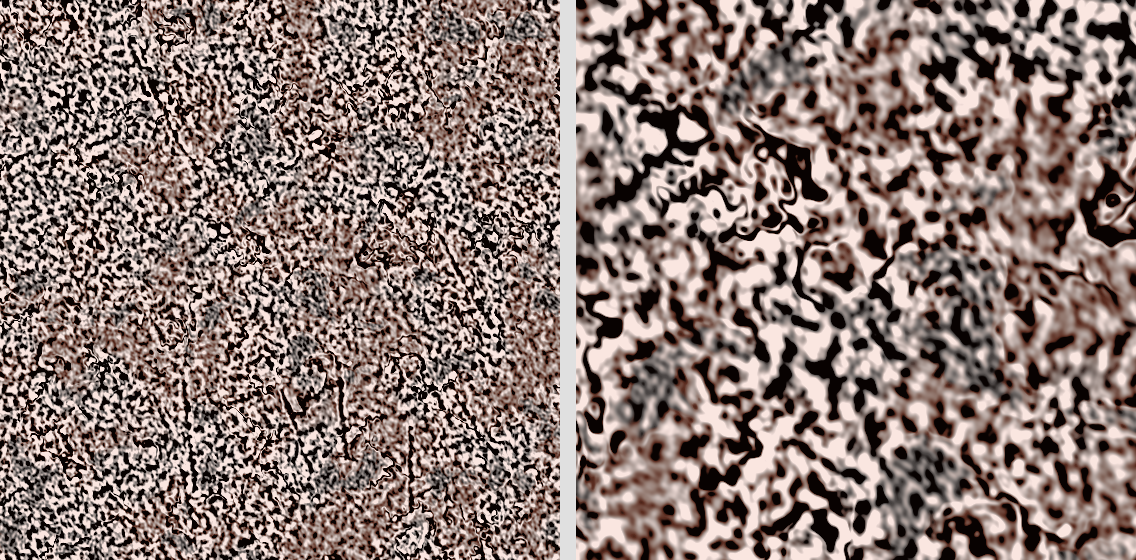
Left, the full canvas; right, a detail of the centre.
Write a Shadertoy shader that draws this texture.

```glsl
#define GRAIN_FREQ 98.0
#define FINE_SHARE 0.6
#define GRAIN_GAIN 1.5
#define GRAIN_STRETCH 0.8
#define PIT_DEPTH 1.0
#define CALM_GAIN 0.5
#define VEIN_WIDTH 0.0034
#define PATCH_LEVEL 0.36
#define SCRATCHES 9
#define BASE_TONE 0.56

const float TAU = 6.28318;

float hash(vec2 p) {
    vec3 q = fract(p.xyx * vec3(0.1031, 0.1030, 0.0973));
    q += dot(q, q.yzx + 33.33);
    return fract((q.x + q.y) * q.z);
}

vec2 gradientAt(vec2 cell) {
    float angle = TAU * hash(cell);
    return vec2(cos(angle), sin(angle));
}

float gradientNoise(vec2 p) {
    vec2 i = floor(p), f = p - i;
    vec2 u = f * f * f * (f * (f * 6.0 - 15.0) + 10.0);
    vec2 e = vec2(0.0, 1.0);
    float a = dot(gradientAt(i), f);
    float b = dot(gradientAt(i + e.yx), f - e.yx);
    float c = dot(gradientAt(i + e.xy), f - e.xy);
    float d = dot(gradientAt(i + e.yy), f - e.yy);
    return mix(mix(a, b, u.x), mix(c, d, u.x), u.y);
}

mat2 rotation(float a) {
    return mat2(cos(a), sin(a), -sin(a), cos(a));
}

float segmentDistance(vec2 p, vec2 a, vec2 b) {
    vec2 pa = p - a, ba = b - a;
    return length(pa - ba * clamp(dot(pa, ba) / dot(ba, ba), 0.0, 1.0));
}

// Dark core with a pale flank on each side
float haloLine(float d, float width) {
    float u = d / width;
    return 0.5 * exp(-(u - 2.0) * (u - 2.0) * 1.5) - 0.9 * exp(-u * u);
}

// Broken winding lines along the zero level of a noise field
float veins(vec2 p, float freq, float wobble) {
    float d = abs(gradientNoise(p * freq) + wobble) / freq;
    float mask = smoothstep(0.08, 0.25, gradientNoise(p * freq * 0.6 + 41.0));
    return haloLine(d, VEIN_WIDTH) * mask;
}

// Scattered steep scratches leaning to the left at the top
float scratches(vec2 p) {
    float sum = 0.0;
    for (int i = 0; i < SCRATCHES; i++) {
        vec2 id = vec2(float(i), 7.0);
        vec2 mid = 0.5 + 0.8 * (vec2(hash(id), hash(id + 19.0)) - 0.5);
        float tilt = mix(0.0, 0.6, hash(id + 37.0));
        vec2 arm = vec2(-sin(tilt), cos(tilt)) * mix(0.03, 0.11, hash(id + 53.0));
        sum += haloLine(segmentDistance(p, mid - arm, mid + arm), VEIN_WIDTH);
    }
    return sum;
}

// Tone ramp from black to pale pink; the dark step is rust or grey
vec3 toneColour(float v, float rust) {
    vec3 black = vec3(0.03, 0.008, 0.004);
    vec3 dark  = mix(vec3(0.30, 0.28, 0.275), vec3(0.36, 0.175, 0.125), rust);
    vec3 mid   = mix(vec3(0.51, 0.48, 0.47), vec3(0.55, 0.44, 0.40), rust);
    vec3 light = vec3(0.71, 0.65, 0.63);
    vec3 pale  = vec3(0.98, 0.90, 0.88);
    vec3 c = mix(black, dark, smoothstep(0.04, 0.28, v));
    c = mix(c, mid, clamp((v - 0.28) / 0.2, 0.0, 1.0));
    c = mix(c, light, clamp((v - 0.48) / 0.2, 0.0, 1.0));
    return mix(c, pale, clamp((v - 0.68) / 0.25, 0.0, 1.0));
}

void mainImage(out vec4 fragColor, in vec2 fragCoord) {
    vec2 p = fragCoord / iResolution.y;

    // Gentle bend shared by all features
    vec2 bend = vec2(gradientNoise(p * 24.0), gradientNoise(p * 24.0 + 63.0));
    vec2 q = p + 0.005 * bend;

    // Fine grain, slightly drawn out along the leaning direction
    vec2 g = rotation(-0.45) * q;
    g.y *= GRAIN_STRETCH;
    float coarse = gradientNoise(g * GRAIN_FREQ);
    float fine = gradientNoise(rotation(0.9) * g * GRAIN_FREQ * 1.8 + 17.0);
    float grain = coarse + FINE_SHARE * fine;

    // Calm areas carry weaker relief and gather toward the right
    float region = gradientNoise(p * 4.0 + 5.0) + 0.8 * gradientNoise(p * 12.0 + 29.0);
    float calm = smoothstep(-0.2, 0.45, region + 0.3 * (p.x - 0.5));
    float relief = GRAIN_GAIN * grain * mix(1.15, CALM_GAIN, calm);

    // Winding veins and scratches
    float wobble = 0.3 * coarse;
    float lines = veins(q, 13.0, wobble) + veins(q + 3.7, 22.0, wobble);
    relief += lines * mix(0.9, 0.6, calm) + 0.8 * scratches(q + 0.005 * coarse);

    // Deep pits fall off steeply to black
    float v = BASE_TONE - 0.06 * calm + relief - PIT_DEPTH * max(-relief - 0.2, 0.0);

    // Speckled grey patches with pale rims
    float patchField = gradientNoise(q * 10.0 + 11.0) + 0.6 * gradientNoise(q * 25.0);
    float edge = patchField + 0.3 * coarse - PATCH_LEVEL;
    float inside = smoothstep(-0.02, 0.08, edge);
    float rim = (edge + 0.07) / 0.05;
    v = mix(v, 0.36 + 0.9 * fine + 0.6 * coarse, 0.8 * inside);
    v += 0.2 * exp(-rim * rim);

    // Rust tint follows the calm areas and avoids the grey patches
    float tint = gradientNoise(p * 8.0 + 71.0) + 0.5 * gradientNoise(p * 30.0);
    float rust = smoothstep(-0.35, 0.15, tint + 0.7 * (calm - 0.3)) * (1.0 - inside);

    fragColor = vec4(toneColour(v, rust), 1.0);
}
```
